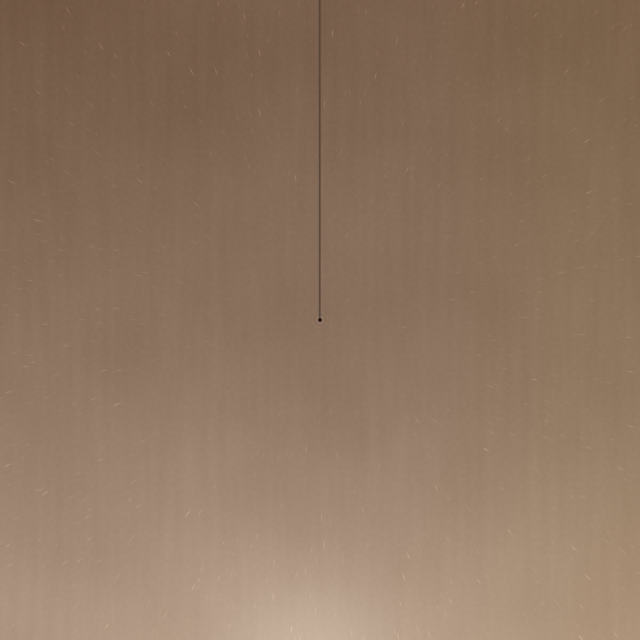
This texture is drawn by a WebGL 2 fragment shader. Its source:

```glsl
#version 300 es
precision highp float;
// A brushed, warm brown metal plate lit from below, with a fine seam
// that runs from the top edge down to a pinhole in the centre.
// Vertical gradient and glow, gradient-noise stains, radial flecks in grid cells.

uniform vec2 u_resolution;
out vec4 fragColor;

const vec3 TOP_BROWN = vec3(0.475, 0.375, 0.300);
const vec3 MID_BROWN = vec3(0.560, 0.465, 0.392);
const vec3 LOW_TAN = vec3(0.670, 0.570, 0.490);
const vec3 GLOW = vec3(0.100, 0.110, 0.108);
const vec3 FLECK = vec3(0.105, 0.095, 0.080);
const vec3 SEAM = vec3(0.300, 0.235, 0.190);
const vec3 PINHOLE = vec3(0.060, 0.040, 0.035);
const vec2 CENTRE = vec2(0.5);

vec2 hash2(vec2 p) {
  vec3 q = fract(p.xyx * vec3(0.1031, 0.1030, 0.0973));
  q += dot(q, q.yzx + 33.33);
  return fract((q.xx + q.yz) * q.zy);
}

float cornerSlope(vec2 cell, vec2 corner, vec2 f) {
  float angle = 6.28318 * hash2(cell + corner).x;
  return dot(vec2(cos(angle), sin(angle)), f - corner);
}

float gradientNoise(vec2 p) {
  vec2 cell = floor(p), f = fract(p);
  vec2 w = f * f * f * (f * (f * 6.0 - 15.0) + 10.0);
  float low = mix(cornerSlope(cell, vec2(0, 0), f), cornerSlope(cell, vec2(1, 0), f), w.x);
  float high = mix(cornerSlope(cell, vec2(0, 1), f), cornerSlope(cell, vec2(1, 1), f), w.x);
  return mix(low, high, w.y);
}

float fbm(vec2 p) {
  float sum = 0.0, amplitude = 0.5;
  for (int i = 0; i < 4; i++) {
    sum += amplitude * gradientNoise(p);
    p = p * 2.03 + 17.1;
    amplitude *= 0.5;
  }
  return sum;
}

// Short bright dashes that point away from the centre.
float flecks(vec2 uv, float cells, float density, float pixel) {
  vec2 home = floor(uv * cells);
  float sum = 0.0;
  for (int j = -1; j <= 1; j++) {
    for (int i = -1; i <= 1; i++) {
      vec2 cell = home + vec2(i, j);
      vec2 rnd = hash2(cell + cells);
      vec2 trait = hash2(cell + cells + 71.0);
      vec2 spot = (cell + rnd) / cells;
      vec2 axis = normalize(spot - CENTRE + 0.0001);
      vec2 d = uv - spot;
      float along = dot(d, axis), across = dot(d, vec2(-axis.y, axis.x));
      float halfLength = mix(0.001, 0.0055, trait.y);
      float halfWidth = max(0.0008, 0.6 * pixel);
      float shape = exp(-pow(along / halfLength, 2.0) - pow(across / halfWidth, 2.0));
      sum += shape * step(trait.x, density) * mix(0.3, 1.0, trait.y);
    }
  }
  return sum;
}

vec3 plate(vec2 uv) {
  vec3 lower = mix(LOW_TAN, MID_BROWN, smoothstep(-0.10, 0.50, uv.y));
  vec3 col = mix(lower, TOP_BROWN, smoothstep(0.25, 1.10, uv.y));
  // broad light and a tighter hot spot at the bottom
  vec2 d = uv - vec2(0.48, -0.02);
  col += GLOW * 0.55 * exp(-dot(d * d, vec2(6.0, 18.0)));
  col += GLOW * 0.60 * exp(-dot(d * d, vec2(45.0, 90.0)));
  // yellower right side, shaded upper left corner
  col += vec3(0.004, 0.004, -0.016) * smoothstep(0.55, 1.0, uv.x);
  col -= 0.035 * exp(-9.0 * dot(uv - vec2(0, 1), uv - vec2(0, 1)));
  return col;
}

void main() {
  vec2 uv = gl_FragCoord.xy / u_resolution;
  float pixel = 1.0 / min(u_resolution.x, u_resolution.y);
  vec2 fromCentre = uv - CENTRE;
  float radius = length(fromCentre);
  vec3 col = plate(uv);

  // stains, vertical brushing and fine grain
  col += 0.035 * fbm(uv * 5.0 + 3.0);
  col += 0.012 * gradientNoise(uv * vec2(70.0, 5.0));
  col += 0.012 * gradientNoise(uv * 150.0);

  // flecks, sparser near the centre
  float spread = mix(0.3, 1.0, smoothstep(0.05, 0.35, radius));
  float dashes = flecks(uv, 26.0, 0.35, pixel) + 0.5 * flecks(uv, 48.0, 0.30, pixel);
  col += FLECK * spread * dashes;

  // faint ripples beside the seam and around the pinhole
  float above = smoothstep(-pixel, pixel, fromCentre.y);
  float side = abs(fromCentre.x + 0.0005);
  col += 0.010 * above * cos(side * 1100.0) * exp(-side * 140.0);
  col += 0.030 * cos(radius * 1000.0 - 5.5) * exp(-radius * 95.0);

  // seam and pinhole
  float seam = above * (1.0 - smoothstep(0.0005, 0.0008 + pixel, side));
  col = mix(col, SEAM, 0.75 * seam);
  float hole = 1.0 - smoothstep(0.0020 - 0.5 * pixel, 0.0022 + pixel, radius);
  col = mix(col, PINHOLE, hole);

  fragColor = vec4(clamp(col, 0.0, 1.0), 1.0);
}
```
